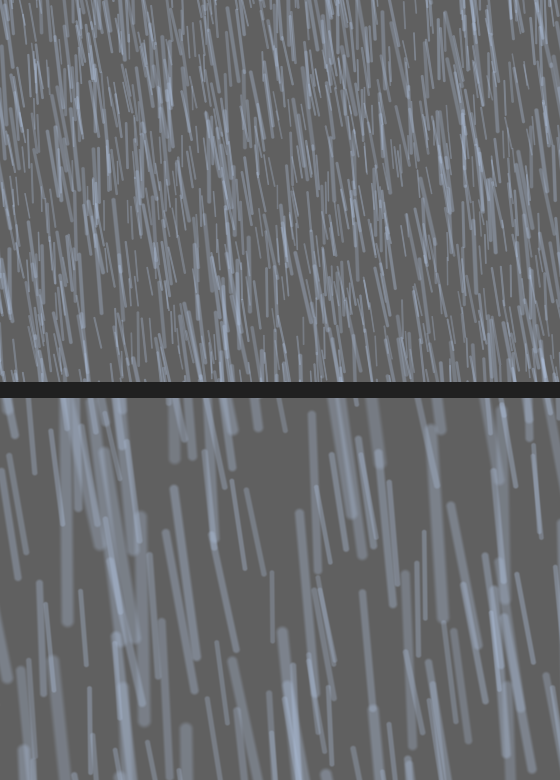
Top, the full canvas; bottom, a detail of the centre.
Write a Shadertoy shader that draws this texture.

```glsl
// Slanted pale-blue rain streaks falling over a flat dark grey sky.

const vec3 SKY_GREY = vec3(0.378, 0.378, 0.378);
const vec3 RAIN_BLUE = vec3(0.70, 0.775, 0.89);
const int LAYERS = 8;
const vec2 CELL = vec2(0.05, 0.16);   // in canvas heights
const float PRESENCE = 0.58;          // share of cells holding a drop

// Three random values per lattice point, without sine
vec3 hash33(vec3 p) {
    p = fract(p * vec3(0.1031, 0.1030, 0.0973));
    p += dot(p, p.yxz + 33.33);
    return fract((p.xxy + p.yxx) * p.zyx);
}

// Coverage of a streak centred on the origin, falling along its slant
float streak(vec2 p, float slant, float halfLength, float halfWidth, float blur) {
    vec2 fall = normalize(vec2(slant, -1.0));
    float along = clamp(dot(p, fall), -halfLength, halfLength);
    float dist = length(p - fall * along);
    return 1.0 - smoothstep(halfWidth - blur, halfWidth + blur, dist);
}

// Opacity of the drop that belongs to one cell
float cellDrop(vec2 p, vec2 cell, float layer, float pixel) {
    vec3 place = hash33(vec3(cell + 71.0, layer * 17.0 + 5.0));
    if (place.z > PRESENCE) return 0.0;

    vec3 shape = hash33(vec3(cell + 193.0, layer * 29.0 + 11.0));
    float nearness = shape.x * shape.x;
    float slant = mix(0.01, 0.23, shape.y);
    float halfLength = mix(0.033, 0.098, nearness) * mix(0.85, 1.15, shape.z);
    float halfWidth = mix(0.0020, 0.0054, nearness);
    float blur = max(mix(0.0010, 0.0026, nearness), 0.6 * pixel);
    float opacity = mix(0.26, 0.37, fract(shape.z * 7.0));

    vec2 centre = (cell + place.xy) * CELL;
    return opacity * streak(p - centre, slant, halfLength, halfWidth, blur);
}

// Light left through one layer, after its own and neighbouring cells
float layerClearness(vec2 p, float layer, float pixel) {
    vec2 home = floor(p / CELL);
    float clearness = 1.0;
    for (int y = -1; y <= 1; y++) {
        for (int x = -1; x <= 1; x++) {
            vec2 cell = home + vec2(x, y);
            clearness *= 1.0 - cellDrop(p, cell, layer, pixel);
        }
    }
    return clearness;
}

void mainImage(out vec4 fragColor, in vec2 fragCoord) {
    vec2 uv = fragCoord / iResolution.y;
    float pixel = 1.0 / iResolution.y;

    // Overlapping drops build up towards the rain colour
    float clearness = 1.0;
    for (int i = 0; i < LAYERS; i++) {
        float layer = float(i);
        vec2 shift = CELL * fract(layer * vec2(0.618, 0.382));
        clearness *= layerClearness(uv + shift, layer, pixel);
    }

    fragColor = vec4(mix(RAIN_BLUE, SKY_GREY, clearness), 1.0);
}
```
